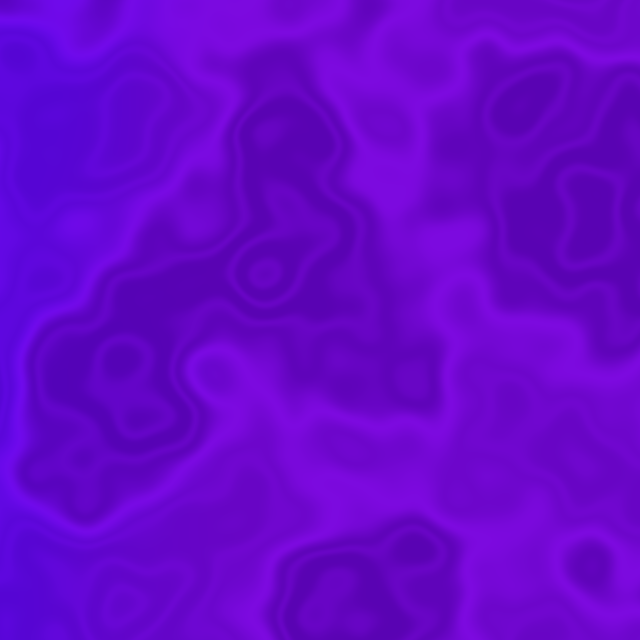
Give the GLSL for this background, as a Shadertoy shader.

```glsl
vec2 gradientAt(vec2 cell) {
    vec3 h = fract(cell.xyx * vec3(0.1031, 0.1030, 0.0973));
    h += dot(h, h.yzx + 33.33);
    float angle = 6.2832 * fract((h.x + h.y) * h.z);
    return vec2(cos(angle), sin(angle));
}

float gradientNoise(vec2 p) {
    vec2 i = floor(p), f = p - i;
    vec2 u = f * f * f * (f * (f * 6.0 - 15.0) + 10.0);
    vec2 e = vec2(0.0, 1.0);
    float bottom = mix(dot(gradientAt(i), f),
                       dot(gradientAt(i + e.yx), f - e.yx), u.x);
    float top = mix(dot(gradientAt(i + e.xy), f - e.xy),
                    dot(gradientAt(i + e.yy), f - e.yy), u.x);
    return mix(bottom, top, u.y);
}

float terrain(vec2 p) {
    float height = 0.0, amplitude = 1.0;
    for (int octave = 0; octave < 3; octave++) {
        height += amplitude * gradientNoise(p);
        p = mat2(0.8, 0.6, -0.6, 0.8) * p * 2.1 + 17.3;
        amplitude *= 0.48;
    }
    return height;
}

void mainImage(out vec4 fragColor, in vec2 fragCoord) {
    vec2 uv = fragCoord / iResolution.xy;
    vec2 p = fragCoord / iResolution.y;

    // Height field with a broad hollow in the upper middle
    vec2 fromHollow = uv - vec2(0.5, 0.78);
    float height = terrain(p * 2.7 + 41.0) + 0.1
                 - 0.38 * exp(-9.0 * dot(fromHollow, fromHollow));

    // Dark lowland, mid plateau, bright shoreline and faint contour rings
    float plateau = smoothstep(-0.16, 0.1, height);
    float shore = exp(-height * height / 0.014);
    float rings = pow(0.5 + 0.5 * cos(height * 29.0), 2.0);
    float tone = 0.38 * plateau + 0.55 * shore
               + rings * mix(0.38, 0.2, plateau) * (1.0 - 0.6 * shore);
    tone = clamp(tone, 0.0, 1.0);

    // Violet ramp, cooler towards the left edge
    vec3 color = mix(vec3(0.35, 0.01, 0.70), vec3(0.50, 0.04, 0.89), tone);
    float cool = smoothstep(0.42, 0.0, uv.x + 0.12 * gradientNoise(p * 3.0));
    color += vec3(-0.07, 0.0, 0.06) * cool * mix(0.4, 1.0, plateau);

    fragColor = vec4(color, 1.0);
}
```
